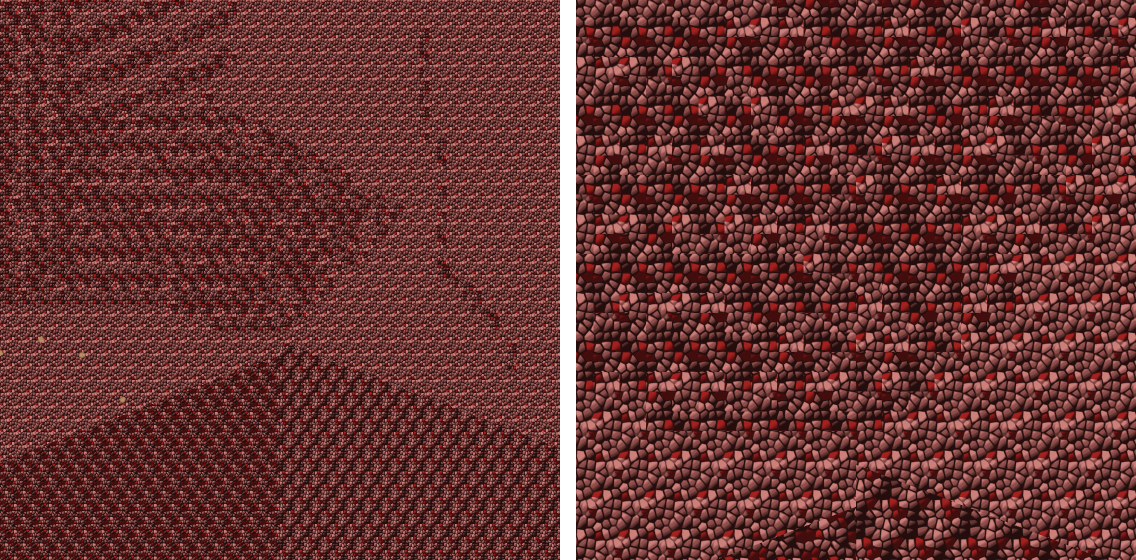
Left, the full canvas; right, a detail of the centre.
A WebGL 1 fragment shader for this pattern:

```glsl
precision highp float;
// Red rubble in small staggered tiles: bevelled cellular stones, a layered
// sine relief and a pale hook repeat over a plateau and two darker slopes.
// A density field of bands and trails makes parts of the plateau worn.

uniform vec2 u_resolution;

const vec2 REPEATS = vec2(32.0, 42.6667);  // tiles across, rows up
const vec2 STONES = vec2(6.0, 4.0);        // stones in one tile, even across
const float WALL_SLOPE = 0.38;
const float JOINT_WIDTH = 0.30;
const float RELIEF = 0.13;
const float RED_SHARE = 0.20;
const float WEAR_SHADE = 0.18;
const float TRAIL_RADIUS = 0.011;
const float SPECK_RADIUS = 0.007;
const vec3 SHADOW = vec3(0.14, 0.05, 0.05);
const vec3 DUSK = vec3(0.36, 0.19, 0.18);
const vec3 ROSE = vec3(0.55, 0.30, 0.29);
const vec3 PINK = vec3(0.80, 0.50, 0.48);
const vec3 DEEP_RED = vec3(0.26, 0.05, 0.05);
const vec3 RED = vec3(0.64, 0.13, 0.12);
const vec3 SAND = vec3(0.74, 0.60, 0.40);
const vec2 LIGHT = vec2(-0.45, 0.75);

float hash(vec2 p) {
  vec3 q = fract(vec3(p.xyx) * 0.1031);
  q += dot(q, q.yzx + 33.33);
  return fract((q.x + q.y) * q.z);
}

float segmentDistance(vec2 p, vec2 a, vec2 b) {
  vec2 d = b - a;
  return length(p - a - d * clamp(dot(p - a, d) / dot(d, d), 0.0, 1.0));
}

// 1 on the middle of evenly spaced bands, 0 between them
float bands(float x, float period) {
  return smoothstep(-0.3, 0.5, cos(6.28318 * x / period));
}

float trailDistance(vec2 p) {
  float d = segmentDistance(p, vec2(0.757, 0.95), vec2(0.762, 0.755));
  d = min(d, segmentDistance(p, vec2(0.785, 0.74), vec2(0.794, 0.52)));
  d = min(d, segmentDistance(p, vec2(0.794, 0.52), vec2(0.90, 0.41)));
  return min(d, segmentDistance(p, vec2(0.90, 0.41), vec2(0.918, 0.34)));
}

// Chance that a part of the plateau is worn dark
float wearDensity(vec2 p) {
  float rise = 0.71 + 0.33 * p.x;
  float fall = 0.831 - 0.595 * (p.x - 0.378);
  float foot = 0.46 - 0.055 * smoothstep(0.26, 0.42, p.x);
  foot = max(foot, 0.40 + 0.97 * (p.x - 0.5));
  float wear = 0.0;
  if (p.y > foot && p.y < min(rise, fall)) {
    float striped = 0.25 + 0.65 * bands(p.y - 0.455, 0.047);
    wear = mix(striped, 0.65, smoothstep(0.38, 0.48, p.x));
  } else if (p.y > rise && p.x < 0.42) {
    wear = 0.85 * bands(p.y - 0.45 * p.x - 0.785, 0.073);
  }
  if (p.x < 0.13 && p.y > 0.48) wear = 0.2 + 0.7 * bands(p.x - 0.012, 0.05);
  if (trailDistance(p) < TRAIL_RADIUS) wear = 0.6;
  return wear;
}

// Stones that repeat with every other row moved by half a tile:
// x = tone with bevel and joints, y = kind of the stone
vec2 stones(vec2 tile, float seed) {
  vec2 q = tile * STONES, base = floor(q), offset = vec2(0.0);
  float near = 9.0, second = 9.0, id = 0.0;
  for (int j = -1; j <= 1; j++) {
    for (int i = -1; i <= 1; i++) {
      vec2 cell = base + vec2(float(i), float(j));
      float row = floor((cell.y + 0.5) / STONES.y);
      vec2 slot = mod(cell + vec2(0.5 * STONES.x * row, 0.0), STONES);
      vec2 key = slot + seed * 17.0;
      vec2 r = q - cell - 0.1 - 0.8 * vec2(hash(key), hash(key + 41.7));
      float d = length(r);
      if (d < near) {
        second = near; near = d; offset = r; id = hash(key + 83.1);
      } else {
        second = min(second, d);
      }
    }
  }
  float tone = 0.26 + 0.70 * id + dot(offset, LIGHT);
  return vec2(tone * smoothstep(0.0, JOINT_WIDTH, second - near), fract(id * 7.31));
}

vec3 stoneColour(float tone, float kind) {
  vec3 grey = mix(SHADOW, DUSK, smoothstep(0.08, 0.34, tone));
  grey = mix(grey, ROSE, smoothstep(0.34, 0.56, tone));
  grey = mix(grey, PINK, smoothstep(0.64, 1.0, tone));
  vec3 red = mix(DEEP_RED, RED, smoothstep(0.2, 0.85, tone));
  return mix(grey, red, step(kind, RED_SHARE));
}

vec3 masonry(vec2 p) {
  vec2 tile = p * REPEATS;
  float side = step(0.5, p.x);
  float relief = RELIEF * cos(6.28318 * tile.x) * cos(3.14159 * tile.y);
  float wallTop = 0.365 + 0.025 * side - WALL_SLOPE * abs(p.x - 0.5);
  if (p.y < wallTop) {
    vec2 wall = stones(tile, 2.0 + side);
    return stoneColour(wall.x + relief - 0.13 + 0.06 * side, wall.y);
  }
  // worn parts are chosen per quarter tile
  vec2 part = floor(tile * 2.0);
  float worn = step(hash(part + 5.3), wearDensity((part + 0.5) / (2.0 * REPEATS)));
  vec2 stone = stones(tile, worn);
  // pale hook in each fresh tile
  float stagger = 0.5 * mod(floor(tile.y), 2.0);
  vec2 d = (fract(vec2(tile.x + stagger, tile.y)) - 0.5) * vec2(1.333, 1.0);
  float hook = 1.0 - smoothstep(0.04, 0.10, abs(length(d) - 0.23));
  hook *= smoothstep(-0.1, 0.1, d.y - d.x) * (1.0 - worn);
  float tone = stone.x + relief + 0.04 - WEAR_SHADE * worn + 0.35 * hook;
  return stoneColour(tone, stone.y + hook);
}

void main() {
  vec3 colour = vec3(0.0);
  // four samples per pixel smooth the joints
  for (int s = 0; s < 4; s++) {
    float k = float(s);
    vec2 shift = vec2(mod(k, 2.0), floor(k * 0.5)) * 0.5 - 0.25;
    colour += 0.25 * masonry((gl_FragCoord.xy + shift) / u_resolution);
  }
  // a few sandy specks
  vec2 p = gl_FragCoord.xy / u_resolution;
  for (int i = 0; i < 4; i++) {
    float k = float(i);
    vec2 centre = vec2(0.073 * k, 0.37 + 0.05 * k - 0.026 * k * k);
    float speck = 1.0 - smoothstep(0.4, 1.0, length(p - centre) / SPECK_RADIUS);
    colour = mix(colour, SAND, 0.85 * speck);
  }
  gl_FragColor = vec4(colour, 1.0);
}
```
